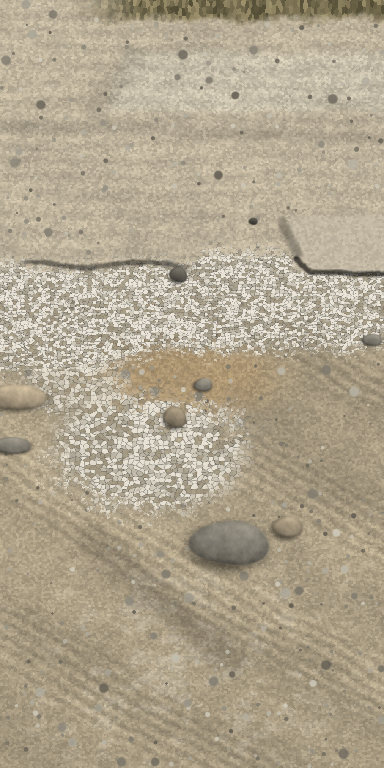
A Shadertoy shader for this texture:

```glsl
// A worn dirt road: pale slabs, shell gravel, rutted sand and stones.
// Cellular noise makes gravel and grain, layered sines the mottling and ruts,
// and soft distance masks place each part.

vec2 hash2(vec2 p) {
    vec3 h = fract(p.xyx * vec3(.1031, .103, .0973));
    h += dot(h, h.yzx + 33.33);
    return fract((h.xx + h.yz) * h.zy);
}

// Nearest distance, gap to the second nearest, random id.
vec3 cells(vec2 p) {
    vec2 base = floor(p), nearest = base;
    float d1 = 9., d2 = 9.;
    for (int k = 0; k < 9; k++) {
        vec2 cell = base + vec2(k % 3 - 1, k / 3 - 1);
        float d = length(cell + .1 + .8 * hash2(cell) - p);
        if (d < d1) { d2 = d1; d1 = d; nearest = cell; }
        else d2 = min(d2, d);
    }
    return vec3(d1, d2 - d1, hash2(nearest + 71.).x);
}

// Layered, rotated sines in about -1..1.
float ripple(vec2 p) {
    float sum = 0., amp = .5;
    for (int i = 0; i < 5; i++) {
        sum += amp * sin(p.x + 1.7 * sin(p.y * .8)) * cos(p.y + 1.3 * sin(p.x * .7));
        p = mat2(1.3, 1.1, -1.1, 1.3) * p + 2.3;
        amp *= .68;
    }
    return sum;
}

float stroke(vec2 p, vec2 a, vec2 b, float width) {
    vec2 ab = b - a;
    float t = clamp(dot(p - a, ab) / dot(ab, ab), 0., 1.);
    return 1. - smoothstep(width * .25, width, length(p - a - ab * t));
}

float within(float x, float lo, float hi, float soft) {
    return smoothstep(-soft, soft, min(x - lo, hi - x));
}

float blob(vec2 p, vec2 centre, vec2 radius, float soft) {
    return 1. - smoothstep(1. - soft, 1. + soft, length((p - centre) / radius));
}

// Rounded stone lit from above, with a contact shadow.
void stone(inout vec3 col, vec2 p, vec2 centre, vec2 radius, vec3 tint) {
    vec2 q = (p - centre) / radius;
    float angle = atan(q.y, q.x), soft = 1. / (iResolution.x * radius.y);
    float r = length(q) * (1. + .07 * sin(2. * angle + centre.x * 40.) + .05 * sin(3. * angle + 1.));
    float light = .91 + .22 * q.y + .08 * q.x - .14 * smoothstep(.7, 1., r) + .1 * ripple(p * 75.);
    col *= 1. - .45 * blob(q, vec2(-.12, -.2), vec2(1.05), .3);
    col = mix(col, tint * light, 1. - smoothstep(1. - soft, 1. + soft, r));
}

// Sparse light and dark chips.
vec3 pebbles(vec3 ground, vec2 p, float scale) {
    vec3 c = cells(p * scale);
    float size = .1 + .14 * fract(c.z * 57.);
    float mask = step(.84, c.z) * (1. - smoothstep(size * .7, size * 1.2, c.x));
    return mix(ground, mix(vec3(.36, .34, .3), vec3(.84, .82, .76), fract(c.z * 131.)), mask * .85);
}

void mainImage(out vec4 fragColor, in vec2 fragCoord) {
    vec2 p = fragCoord / iResolution.xy * vec2(1, 2);
    float broad = ripple(p * vec2(7, 10)), fine = ripple(p * vec2(35, 50));
    vec3 grain = cells(p * vec2(140, 165));

    // Ground tones from near sand to far road.
    float road = smoothstep(1.15, 1.3, p.y);
    vec3 col = mix(vec3(.65, .6, .5), vec3(.7, .645, .54), smoothstep(.1, .9, p.y));
    col = mix(col, vec3(.745, .7, .61), road);
    float pale = within(p.y + .01 * broad, 1.71, 1.86, .02) * smoothstep(.25, .31, p.x - .35 * (p.y - 1.72));
    col = mix(col, vec3(.79, .76, .68), .85 * pale);
    col *= 1. + .035 * broad + .045 * fine;
    float dust = smoothstep(.15, .5, fine + .4 * broad) * blob(p, vec2(.48, .26), vec2(.42, .28), .5);
    col = mix(col, vec3(.74, .7, .62), .55 * dust);

    // Streaks on the road and diagonal ruts in the sand.
    float streak = sin(p.y * 130. + 3. * ripple(p * vec2(3, 9)));
    col *= 1. + .03 * road * streak - .08 * within(p.y + .03 * p.x, 1.655, 1.69, .015);
    col *= 1. - .08 * stroke(p, vec2(.25, 1.72), vec2(.35, 1.85), .05);
    float across = p.y + .62 * p.x + .12 * (1. - p.x) * (1. - p.y);
    float rut = sin(across * 190. + 2.5 * broad) * smoothstep(-.5, .7, sin(across * 16. + 1.));
    col *= 1. + (1. - road) * (.065 * rut + .035 * sin(across * 23. + broad));
    col *= 1. - .12 * stroke(p, vec2(.24, .6), vec2(.6, .28), .06);
    col *= 1. - .08 * blob(p, vec2(.82, .86), vec2(.26, .22), .4);
    col = mix(col, vec3(.67, .56, .4), .65 * blob(p, vec2(.47, 1.02), vec2(.24, .1), .5));

    // Grain and loose chips.
    col *= 1. + .17 * (grain.z - .5) - .05 * smoothstep(.4, .8, grain.x);
    col = pebbles(pebbles(col, p, 34.), p + 5., 17.);

    // Shell gravel: a full-width band and a ragged patch below it.
    float ragged = .018 * fine + .012 * broad + .03 * (grain.z - .5);
    float top = 1.305 + .045 * within(p.x, .52, .75, .05);
    vec2 q = p + ragged * 1.5;
    float gravel = within(p.y + ragged, 1.03 + .055 * smoothstep(.15, .45, p.x), top, .02);
    gravel = max(gravel, .95 * blob(q, vec2(.39, .83), vec2(.25, .16), .22));
    gravel = max(gravel, .8 * blob(q, vec2(.2, 1), vec2(.14, .08), .3));
    gravel *= 1. - .7 * blob(q, vec2(.48, 1.01), vec2(.16, .06), .4);
    vec3 flake = cells((p + .004 * fine) * mix(vec2(72, 95), vec2(92, 135), step(1.04, p.y)));
    vec3 shell = mix(vec3(.56, .53, .46), vec3(.9, .88, .83), smoothstep(0., .75, flake.z));
    shell *= mix(.68, 1.02, smoothstep(0., .22, flake.y));
    col = mix(col, shell, gravel * mix(.55, 1., step(.22, flake.z)));

    // Broken slab edges.
    float slab = smoothstep(.745, .765, p.x - .25 * max(0., 1.36 - p.y)) * within(p.y, 1.292, 1.44, .008);
    col = mix(col, vec3(.75, .71, .63) * (.95 + .12 * grain.z), slab);
    vec2 e = p + .003 * fine, corner = vec2(.81, 1.292);
    float lip = max(stroke(e, vec2(.77, 1.325), corner, .011), stroke(e, corner, vec2(1.02, 1.284), .011));
    col *= 1. - .6 * lip - .25 * stroke(p, vec2(.735, 1.42), vec2(.775, 1.34), .02);
    float crack = abs(p.y - 1.31 - .008 * sin(p.x * 21.) - .005 * fine);
    col *= 1. - .45 * smoothstep(.012, .002, crack) * within(p.x, .06, .49, .03);

    // Stones, far to near.
    vec3 grey = vec3(.56, .54, .49), sandy = vec3(.67, .61, .51);
    stone(col, p, vec2(.465, 1.285), vec2(.022, .02), grey * .75);
    stone(col, p, vec2(.66, 1.424), vec2(.011, .008), grey * .6);
    stone(col, p, vec2(.97, 1.115), vec2(.026, .014), grey);
    stone(col, p, vec2(.04, .965), vec2(.09, .03), sandy * 1.1);
    stone(col, p, vec2(.03, .84), vec2(.055, .02), grey);
    stone(col, p, vec2(.53, .998), vec2(.024, .016), grey);
    stone(col, p, vec2(.456, .914), vec2(.028), sandy * .93);
    stone(col, p, vec2(.75, .628), vec2(.037, .028), sandy);
    stone(col, p, vec2(.6, .586), vec2(.097, .06), grey);

    // Dry grass along the far verge.
    float verge = smoothstep(1.935, 1.965, p.y + .015 * fine) * smoothstep(.15, .4, p.x);
    vec3 grass = mix(vec3(.28, .26, .17), vec3(.6, .55, .4), cells(p * vec2(110, 55)).z);
    fragColor = vec4(mix(col, grass, verge * .9), 1);
}
```
